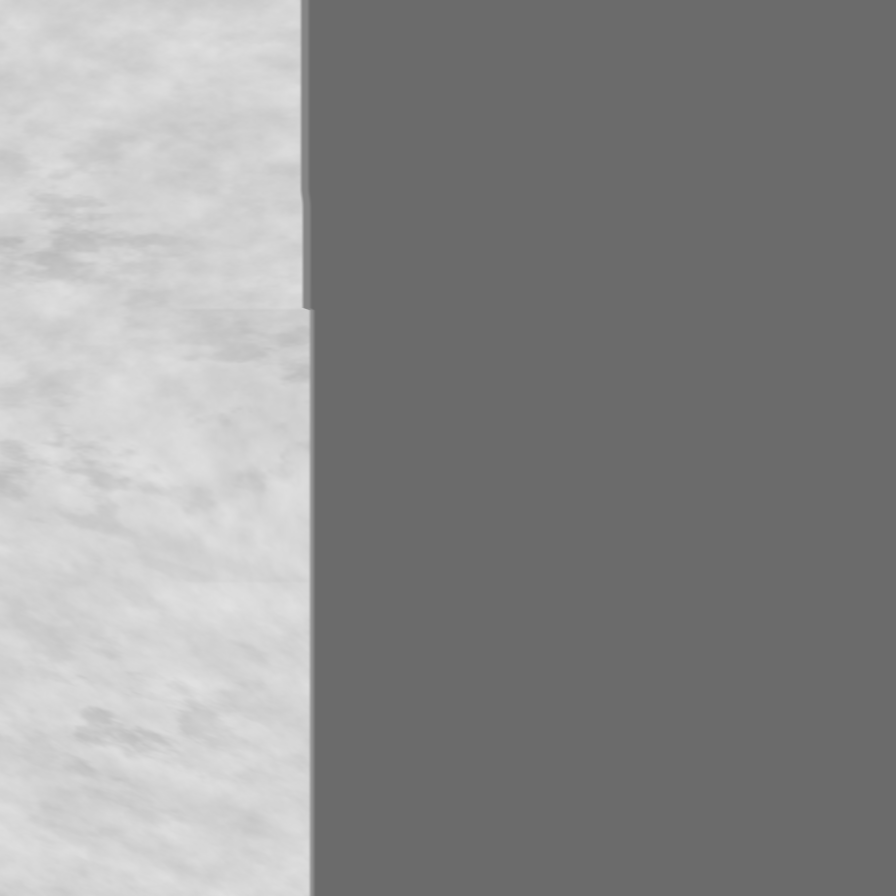
A WebGL 2 fragment shader for this background:

```glsl
#version 300 es
precision highp float;
// A pale, mottled stone strip on the left beside a flat dark grey field.
// The stone is layered value noise with slanted streaks; its soft right
// edge steps sideways at a seam, with a thin shaded rim next to the field.

uniform vec2 u_resolution;
out vec4 outColor;

const float FIELD_GREY = 0.42;
const float STONE_GREY = 0.832;
const float RIM_GREY = 0.56;
const float SEAM_Y = 0.655;         // height where the edge steps
const float EDGE_ABOVE = 0.3465;    // end of the rim above the seam
const float EDGE_BELOW = 0.3505;    // end of the rim below the seam
const float RIM_ABOVE = 0.0085;     // rim widths
const float RIM_BELOW = 0.0045;
const float EDGE_SOFT = 0.0025;
const float MOTTLE = 0.10;
const float GRAIN = 0.05;
const float STREAK_DEPTH = 0.065;
const float SLANT = 0.30;           // fall of the streaks to the right

float hash(vec2 p) {
    vec3 q = fract(p.xyx * 0.1031);
    q += dot(q, q.yzx + 33.33);
    return fract((q.x + q.y) * q.z);
}

float valueNoise(vec2 p) {
    vec2 cell = floor(p);
    vec2 f = fract(p);
    f = f * f * (3.0 - 2.0 * f);
    float low = mix(hash(cell), hash(cell + vec2(1.0, 0.0)), f.x);
    float high = mix(hash(cell + vec2(0.0, 1.0)), hash(cell + 1.0), f.x);
    return mix(low, high, f.y);
}

float fbm(vec2 p) {
    float sum = 0.0;
    float gain = 0.5;
    for (int i = 0; i < 4; i++) {
        sum += gain * valueNoise(p);
        p = p * 2.03 + 17.3;
        gain *= 0.5;
    }
    return sum / 0.9375;
}

// Soft bell around a centre, fading over the given radii
float bell(vec2 p, vec2 centre, vec2 radius) {
    vec2 d = (p - centre) / radius;
    return exp(-dot(d, d));
}

// Horizontal step in tone, strongest just at a seam and fading below it
float seamShade(float y, float seam, float reach) {
    float below = smoothstep(0.002, -0.002, y - seam);
    return below * exp(-max(seam - y, 0.0) / reach);
}

float stone(vec2 p) {
    float lower = smoothstep(0.60, 0.30, p.y);
    vec2 q = vec2(p.x, p.y + SLANT * lower * p.x);

    float grey = STONE_GREY;
    grey += MOTTLE * (fbm(q * vec2(15.0, 30.0)) - 0.5);
    grey += GRAIN * (fbm(q * vec2(55.0, 80.0) + 9.0) - 0.5);

    // Darker streaks, gathered in loose regions
    float region = bell(p, vec2(0.06, 0.74), vec2(0.13, 0.08))
                 + bell(p, vec2(0.08, 0.49), vec2(0.16, 0.07))
                 + bell(p, vec2(0.15, 0.19), vec2(0.11, 0.08))
                 + bell(p, vec2(0.31, 0.54), vec2(0.08, 0.10));
    float streak = smoothstep(0.48, 0.75, fbm(q * vec2(18.0, 48.0) + 41.0));
    grey -= STREAK_DEPTH * streak * (0.25 + region);

    // Tone steps across the joined parts of the strip
    float right = smoothstep(0.17, 0.25, p.x);
    grey -= 0.035 * right * seamShade(p.y, SEAM_Y, 0.05);
    grey -= 0.02 * smoothstep(0.22, 0.10, p.x) * seamShade(p.y, 0.762, 0.04);
    grey += 0.02 * right * seamShade(p.y, 0.35, 0.08);
    return grey;
}

void main() {
    vec2 p = gl_FragCoord.xy / u_resolution;
    float pixel = 1.0 / u_resolution.x;
    float soft = max(EDGE_SOFT, pixel);

    // Edge and rim, shifted at the seam
    float above = smoothstep(-0.002, 0.002, p.y - SEAM_Y);
    float edge = mix(EDGE_BELOW, EDGE_ABOVE, above);
    edge -= 0.002 * above * smoothstep(0.77, 0.79, p.y);
    float rimStart = edge - mix(RIM_BELOW, RIM_ABOVE, above);

    float field = FIELD_GREY + 0.004 * (fbm(p * 9.0) - 0.5);
    float rim = RIM_GREY - 0.04 * above;
    float grey = mix(stone(p), rim, smoothstep(-soft, soft, p.x - rimStart));
    grey = mix(grey, field, smoothstep(-soft, soft, p.x - edge));
    outColor = vec4(vec3(grey), 1.0);
}
```
